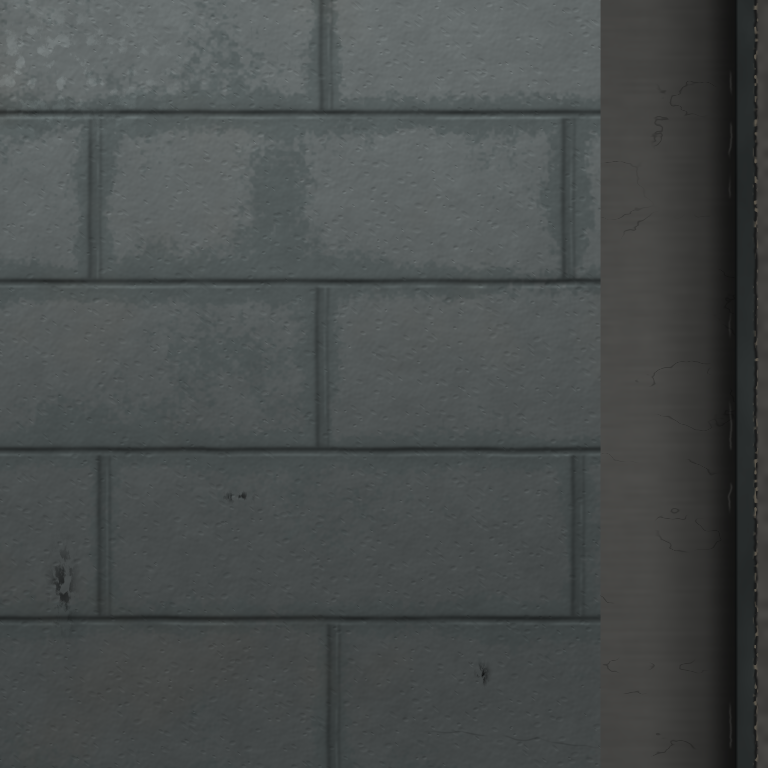
Give the GLSL for this texture, as a Shadertoy shader.

```glsl
#define COURSE_HEIGHT 0.2195
#define FIRST_JOINT 0.193
#define BLOCK_WIDTH 0.617
#define WALL_END 0.782
#define PANEL_END 0.957
#define GAP_END 0.984
#define RELIEF 0.1
#define PIT_DENSITY 0.42
#define PAINT_TINT vec3(0.945, 1.0, 1.0)
#define PANEL_TINT vec3(1.0, 0.995, 0.965)

float hash(vec2 p) {
    return fract(sin(dot(p, vec2(127.1, 311.7))) * 43758.55);
}

float noise(vec2 p) {
    vec2 i = floor(p), f = fract(p);
    f = f * f * (3.0 - 2.0 * f);
    return mix(mix(hash(i), hash(i + vec2(1, 0)), f.x),
               mix(hash(i + vec2(0, 1)), hash(i + vec2(1, 1)), f.x), f.y);
}

float fbm(vec2 p) {
    float sum = 0.0, amp = 0.5;
    for (int i = 0; i < 5; i++) {
        sum += amp * noise(p);
        p = mat2(1.6, 1.2, -1.2, 1.6) * p + 7.3;
        amp *= 0.5;
    }
    return sum;
}

// Soft bump, one at the centre and fading over the radii
float blob(vec2 p, vec2 center, vec2 radius) {
    vec2 q = (p - center) / radius;
    return exp(-dot(q, q));
}

float ridge(float d, float width) {
    return exp(-d * d / (width * width));
}

// Small oval hollows, one candidate per jittered cell
float pits(vec2 p) {
    vec2 cell = floor(p);
    float depth = 0.0;
    for (int j = -1; j <= 1; j++)
    for (int i = -1; i <= 1; i++) {
        vec2 c = cell + vec2(i, j);
        vec2 d = p - c - vec2(hash(c), hash(c + 31.7));
        d.y += (hash(c + 3.9) - 0.2) * d.x;
        float size = mix(0.12, 0.4, hash(c + 9.1));
        float present = step(hash(c + 57.3), PIT_DENSITY);
        depth = max(depth, present * (1.0 - smoothstep(0.2, 1.0, length(d * vec2(0.75, 1.2)) / size)));
    }
    return depth;
}

float wallHeight(vec2 p) {
    vec2 q = mat2(0.8, 0.6, -0.6, 0.8) * p;
    return 0.5 * noise(q * 130.0) + 0.4 * noise(q.yx * 240.0) - 0.75 * pits(p * 75.0);
}

vec3 wall(vec2 p) {
    // Running bond: signed distances to the nearest joints
    vec2 q = p + 0.0015 * (vec2(noise(p * 24.0), noise(p * 24.0 + 40.0)) - 0.5);
    float v = (q.y - FIRST_JOINT) / COURSE_HEIGHT;
    float row = floor(v) + 1.0;
    float dy = (fract(v + 0.5) - 0.5) * COURSE_HEIGHT;
    float offset = 0.425 - 0.2935 * mod(row, 2.0) + 0.009 * cos(1.15 * row);
    float dx = (fract((q.x - offset) / BLOCK_WIDTH + 0.5) - 0.5) * BLOCK_WIDTH;
    float edge = min(abs(dx), abs(dy));

    // Light falls from above
    float light = mix(0.272, 0.388, smoothstep(0.05, 1.1, p.y));
    light += 0.015 * blob(p, vec2(0.4, 0.78), vec2(0.4, 0.35));
    light -= 0.02 * smoothstep(0.6, 0.8, p.x) * p.y;

    // Pale worn paint inside the blocks, darker damp areas around
    float damp = 0.75 * blob(p, vec2(0.3, 0.915), vec2(0.12, 0.045))
               + 0.6 * blob(p, vec2(0.08, 0.9), vec2(0.09, 0.02))
               + 0.75 * blob(p, vec2(0.36, 0.76), vec2(0.05, 0.06))
               + 0.7 * blob(p, vec2(0.27, 0.53), vec2(0.06, 0.06))
               + 0.6 * blob(p, vec2(0.06, 0.45), vec2(0.13, 0.035))
               + 0.6 * blob(p, vec2(0.36, 0.665), vec2(0.2, 0.035));
    float worn = smoothstep(0.003, 0.04, edge) - damp + 1.6 * (fbm(p * 11.0) - 0.5);
    worn += 0.5 * (noise(p * 140.0) - 0.5) + 0.4 * (noise(p * 260.0) - 0.5);
    worn = smoothstep(0.25, 0.75, worn);
    light += (worn - 0.5) * mix(0.01, 0.055, smoothstep(0.25, 0.95, p.y));
    float frost = smoothstep(0.5, 0.68, fbm(p * 75.0)) * blob(p, vec2(0.06, 0.91), vec2(0.17, 0.08));
    light += 0.07 * frost;

    // Relief from the slope of the rough surface
    float slope = wallHeight(p + vec2(-0.0009, 0.0018)) - wallHeight(p);
    light *= 1.0 - RELIEF * 1.7 * slope;
    light *= 0.95 + 0.1 * fbm(p * 42.0);

    // Joints: shaded upper lip, lit lower lip, both unevenly worn
    float wear = smoothstep(0.2, 0.8, noise(p * 45.0));
    float lip = 0.6 + 0.4 * noise(p * 30.0 + 11.0);
    light *= 1.0 - 0.42 * lip * ridge(dy - 0.0025, 0.0032) - 0.09 * ridge(dy, 0.009);
    light *= 1.0 + (0.07 + 0.16 * wear) * ridge(dy + 0.005, 0.0022);
    float upright = smoothstep(0.003, 0.008, abs(dy));
    light *= 1.0 - upright * (0.22 * lip * ridge(dx + 0.006, 0.0034) + 0.1 * ridge(dx, 0.009));
    light *= 1.0 + upright * (0.1 * wear * ridge(dx - 0.004, 0.0018) - 0.1 * lip * ridge(dx - 0.008, 0.0022));

    // Soot streak, chips and a hairline crack
    float grit = smoothstep(0.4, 0.65, fbm(p * vec2(160.0, 90.0)));
    float marks = 0.5 * blob(p, vec2(0.082, 0.235), vec2(0.014, 0.045))
                + 0.85 * blob(p, vec2(0.628, 0.122), vec2(0.007, 0.011))
                + 0.6 * blob(p, vec2(0.309, 0.353), vec2(0.018, 0.006));
    light *= 1.0 - marks * grit;
    float crackY = 0.045 - 0.1 * (p.x - 0.57) + 0.008 * noise(p.xx * 40.0);
    light *= 1.0 - 0.15 * wear * ridge(p.y - crackY, 0.0012) * smoothstep(0.53, 0.6, p.x);

    vec3 rust = vec3(0.007, 0.0, -0.005) * smoothstep(0.5, 0.75, fbm(p * 7.0 + 20.0));
    return light * mix(PAINT_TINT * vec3(0.97, 1.0, 1.0), PAINT_TINT, worn) + rust;
}

vec3 panel(vec2 p) {
    float t = (p.x - WALL_END) / (PANEL_END - WALL_END);
    float light = 0.282 * (1.0 - 0.32 * smoothstep(0.3, 0.85, t) - 0.4 * smoothstep(0.75, 1.0, t));
    light *= 0.91 + 0.12 * blob(p, vec2(0.8, 0.5), vec2(0.6, 0.4));
    light *= 0.94 + 0.05 * noise(p * vec2(18.0, 200.0)) + 0.07 * fbm(p * 45.0);
    // Fine scratches and flaked paint by the dark edge
    float scratch = ridge(fbm(p * vec2(9.0, 16.0) + 3.0) - 0.5, 0.006);
    light *= 1.0 - 0.2 * scratch * smoothstep(0.55, 0.7, noise(p * 23.0));
    float flakeX = 0.951 + 0.006 * (fbm(p.yy * 40.0) - 0.5);
    light += 0.08 * ridge(p.x - flakeX, 0.0015) * smoothstep(0.6, 0.8, noise(p * vec2(20.0, 28.0)));
    return light * PANEL_TINT;
}

void mainImage(out vec4 fragColor, in vec2 fragCoord) {
    vec2 p = fragCoord / iResolution.xy;
    float aa = 1.0 / iResolution.x;
    vec3 color = mix(wall(p), panel(p), smoothstep(-aa, aa, p.x - WALL_END));

    // Dark recess, then the speckled rim of the outer frame
    vec3 recess = vec3(0.155, 0.17, 0.17) * (0.75 + 0.5 * fbm(p * vec2(14.0, 8.0)));
    recess *= 0.35 + 0.65 * smoothstep(0.0, 0.005, p.x - PANEL_END);
    color = mix(color, recess, smoothstep(-aa, aa, p.x - PANEL_END));
    float rimX = GAP_END + 0.002 * (noise(vec2(p.y * 150.0, 2.0)) - 0.5);
    vec3 frame = vec3(0.255, 0.25, 0.24) * (0.9 + 0.2 * noise(p * 80.0));
    color = mix(color, frame, smoothstep(-aa, aa, p.x - rimX));
    float speck = smoothstep(0.5, 0.8, noise(p * vec2(300.0, 190.0)));
    color = mix(color, mix(vec3(0.08), vec3(0.4, 0.37, 0.32), speck), 0.85 * ridge(p.x - rimX, 0.0022));
    fragColor = vec4(color, 1.0);
}
```
